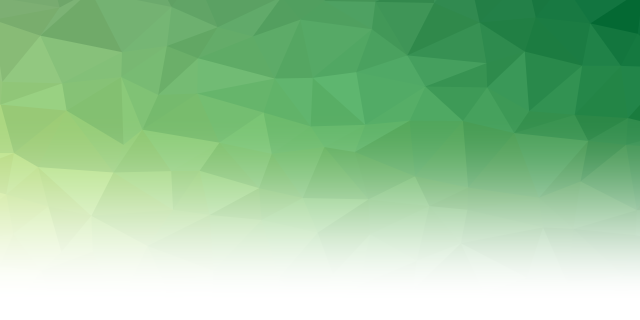
This background is drawn by a Shadertoy shader. Its source:

```glsl
// Low-poly green backdrop: a faceted triangle mesh that fades to white at the bottom.

// Mesh, in units of canvas height
const vec2 CELL = vec2(0.165, 0.128);
const float JITTER = 0.68;      // vertex scatter, as a share of a cell
const float SLOPE = 0.13;       // downward tilt of the rows to the right
const float TINT = 0.065;       // brightness spread between facets

// Fade to white, as depth below the top edge
const float FADE_START = 0.36;
const float FADE_END = 0.95;

// Colour rows at three depths, each with left, middle and right stops
const float MID_DEPTH = 0.30;
const float LOW_DEPTH = 0.62;
const vec3 TOP_LEFT = vec3(0.49, 0.68, 0.45);
const vec3 TOP_MID = vec3(0.31, 0.62, 0.37);
const vec3 TOP_RIGHT = vec3(0.01, 0.41, 0.21);
const vec3 MID_LEFT = vec3(0.60, 0.80, 0.49);
const vec3 MID_MID = vec3(0.36, 0.70, 0.42);
const vec3 MID_RIGHT = vec3(0.12, 0.51, 0.27);
const vec3 LOW_LEFT = vec3(0.77, 0.90, 0.52);
const vec3 LOW_MID = vec3(0.44, 0.74, 0.39);
const vec3 LOW_RIGHT = vec3(0.27, 0.58, 0.31);

vec2 hash22(vec2 p) {
    vec3 q = fract(vec3(p.xyx) * vec3(0.1031, 0.1030, 0.0973));
    q += dot(q, q.yzx + 33.33);
    return fract((q.xx + q.yz) * q.zy);
}

vec3 threeStops(vec3 left, vec3 middle, vec3 right, float x) {
    return x < 0.5 ? mix(left, middle, x * 2.0) : mix(middle, right, x * 2.0 - 1.0);
}

// Smooth green field that the facets sample
vec3 greenField(vec2 uv) {
    uv = clamp(uv, 0.0, 1.0);
    float depth = 1.0 - uv.y;
    vec3 top = threeStops(TOP_LEFT, TOP_MID, TOP_RIGHT, uv.x);
    vec3 mid = threeStops(MID_LEFT, MID_MID, MID_RIGHT, uv.x);
    vec3 low = threeStops(LOW_LEFT, LOW_MID, LOW_RIGHT, uv.x);
    vec3 color = mix(top, mid, clamp(depth / MID_DEPTH, 0.0, 1.0));
    return mix(color, low, clamp((depth - MID_DEPTH) / (LOW_DEPTH - MID_DEPTH), 0.0, 1.0));
}

// Scattered grid vertex
vec2 meshVertex(vec2 id) {
    vec2 v = (id + JITTER * (hash22(id + 71.0) - 0.5)) * CELL;
    return v - vec2(0.0, SLOPE * v.x);
}

// Signed distance to the line a-b, positive on its left
float edgeDistance(vec2 p, vec2 a, vec2 b) {
    vec2 dir = normalize(b - a);
    return dot(p - a, vec2(-dir.y, dir.x));
}

// Facet colour in rgb, weighted by its coverage in alpha
vec4 facet(vec2 p, vec2 a, vec2 b, vec2 c, float shade, float aspect) {
    float winding = sign(edgeDistance(c, a, b));
    float inside = winding * edgeDistance(p, a, b);
    inside = min(inside, winding * edgeDistance(p, b, c));
    inside = min(inside, winding * edgeDistance(p, c, a));
    float coverage = clamp(inside * iResolution.y + 0.5, 0.0, 1.0);
    vec2 center = (a + b + c) / 3.0;
    vec3 color = greenField(center / vec2(aspect, 1.0)) + TINT * (shade - 0.5);
    return vec4(color, 1.0) * coverage;
}

void mainImage(out vec4 fragColor, in vec2 fragCoord) {
    vec2 p = fragCoord / iResolution.y;
    float aspect = iResolution.x / iResolution.y;
    vec2 home = floor((p + vec2(0.0, SLOPE * p.x)) / CELL);

    // Blend the facets of the nearby cells, each split along its shorter diagonal
    vec4 mesh = vec4(0.0);
    for (int y = -1; y <= 1; y++) {
        for (int x = -1; x <= 1; x++) {
            vec2 id = home + vec2(x, y);
            vec2 a = meshVertex(id);
            vec2 b = meshVertex(id + vec2(1.0, 0.0));
            vec2 c = meshVertex(id + vec2(1.0, 1.0));
            vec2 d = meshVertex(id + vec2(0.0, 1.0));
            vec2 shade = hash22(id + 19.0);
            if (distance(a, c) < distance(b, d)) {
                mesh += facet(p, a, b, c, shade.x, aspect);
                mesh += facet(p, a, c, d, shade.y, aspect);
            } else {
                mesh += facet(p, a, b, d, shade.x, aspect);
                mesh += facet(p, b, c, d, shade.y, aspect);
            }
        }
    }
    vec3 smoothGreen = greenField(p / vec2(aspect, 1.0));
    vec3 color = mesh.a > 0.01 ? mesh.rgb / mesh.a : smoothGreen;

    // White fade toward the bottom
    color = mix(color, vec3(1.0), smoothstep(FADE_START, FADE_END, 1.0 - p.y));
    fragColor = vec4(color, 1.0);
}
```
